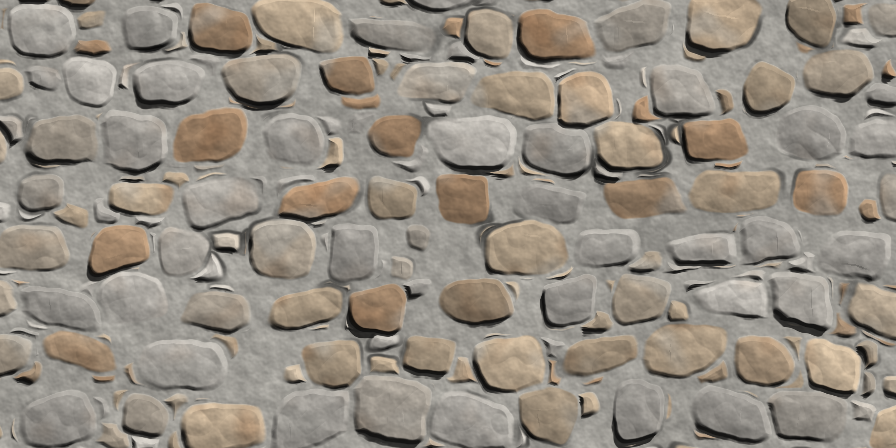
Reproduce this texture procedurally as a WebGL 2 fragment shader.

```glsl
#version 300 es
precision highp float;

uniform vec2 u_resolution;
out vec4 fragColor;

// Lengths are in canvas heights
const vec2 STONE_CELL = vec2(0.188, 0.125);
const vec2 FILLER_CELL = vec2(0.090, 0.062);
const float STONE_FILL = 0.95;
const float FILLER_FILL = 0.55;
const float JOINT = 0.004;
const float ROUGHNESS = 0.0065;
const float ROUGH_FREQ = 15.0;
const vec2 LIGHT_DIR = vec2(0.45, 0.893);
const float LIGHT_SLOPE = 0.75;
const float SHADOW_TONE = 0.30;
const vec3 MORTAR = vec3(0.615, 0.605, 0.580);
const vec3 GREY = vec3(0.645, 0.630, 0.605);
const vec3 TAN = vec3(0.645, 0.580, 0.495);
const vec3 RUST = vec3(0.560, 0.430, 0.320);
const float TAU = 6.28319;

struct Stone { float dist; vec2 id; vec2 local; };

float hash(vec2 p) {
    vec3 q = fract(p.xyx * 0.1031);
    q += dot(q, q.yzx + 33.33);
    return fract((q.x + q.y) * q.z);
}

vec2 hash2(vec2 p) {
    vec3 q = fract(p.xyx * vec3(0.1031, 0.1030, 0.0973));
    q += dot(q, q.yzx + 33.33);
    return fract((q.xx + q.yz) * q.zy);
}

float corner(vec2 cell, vec2 f, vec2 o) {
    return dot(hash2(cell + o) * 2.0 - 1.0, f - o);
}

// Gradient noise, about -0.7 to 0.7
float noise(vec2 p) {
    vec2 i = floor(p), f = p - i;
    vec2 u = f * f * f * (f * (f * 6.0 - 15.0) + 10.0);
    return mix(mix(corner(i, f, vec2(0, 0)), corner(i, f, vec2(1, 0)), u.x),
               mix(corner(i, f, vec2(0, 1)), corner(i, f, vec2(1, 1)), u.x), u.y);
}

float fbm(vec2 p) {
    float sum = 0.0, amp = 1.0;
    for (int i = 0; i < 4; i++) {
        sum += amp * noise(p);
        p = mat2(1.6, 1.2, -1.2, 1.6) * p + 17.3;
        amp *= 0.5;
    }
    return sum;
}

// Rounded octagon with jittered sides
float stoneDistance(vec2 q, vec2 size, vec2 id) {
    float sum = 0.0;
    for (int k = 0; k < 8; k++) {
        float fk = float(k);
        float a = (fk + 0.7 * (hash(id + fk * 7.3) - 0.5)) * TAU / 8.0;
        float reach = mix(0.82, 1.02, hash(id.yx + fk * 3.7)) * (k % 2 == 1 ? 1.22 : 1.0);
        float e = max(dot(q / size, vec2(cos(a), sin(a))) / reach, 0.0);
        e *= e; e *= e; e *= e;
        sum += e;
    }
    return (pow(sum + 1e-6, 0.125) - 1.0) * min(size.x, size.y);
}

// Nearest stone in a coursed layer, with a joint where two would overlap
Stone layer(vec2 p, vec2 cell, float fill, float seed) {
    Stone best = Stone(1.0, vec2(0.0), vec2(0.0));
    float second = 1.0;
    for (int j = -1; j <= 1; j++) {
        float row = floor(p.y / cell.y) + float(j);
        float shift = hash(vec2(row, seed));
        float col = floor(p.x / cell.x - shift);
        for (int i = -1; i <= 1; i++) {
            vec2 id = vec2(col + float(i), row) + seed;
            vec2 jitter = (hash2(id) - 0.5) * vec2(0.34, 0.24);
            vec2 q = p - cell * (vec2(col + float(i) + shift, row) + 0.5 + jitter);
            vec2 size = cell * mix(vec2(0.30, 0.32), vec2(0.56, 0.53), hash2(id + 19.0));
            q.y += q.x * (hash(id + 41.0) - 0.5) * 0.35;
            if (hash(id + 5.0) > fill || any(greaterThan(abs(q), size * 1.6))) continue;
            float d = stoneDistance(q, size, id);
            second = min(second, max(d, best.dist));
            if (d < best.dist) best = Stone(d, id, q);
        }
    }
    best.dist = max(best.dist, 0.5 * (best.dist - second) + JOINT);
    return best;
}

// Surface height; also reports the stone below
float relief(vec2 p, out Stone s) {
    vec2 w = p + 0.014 * vec2(noise(p * 9.0), noise(p * 9.0 + 37.0));
    w += 0.005 * vec2(noise(p * 34.0), noise(p * 34.0 + 71.0));
    w.y += 0.06 * noise(p * vec2(1.4, 2.0) + 5.0);
    s = layer(w, STONE_CELL, STONE_FILL, 50.0);
    Stone filler = layer(w, FILLER_CELL, FILLER_FILL, 130.0);
    filler.dist = max(filler.dist, 0.008 - s.dist);
    if (filler.dist < s.dist) s = filler;

    float rise = smoothstep(-0.002, 0.009, -s.dist);
    float dome = 0.008 * smoothstep(0.0, 0.045, -s.dist);
    float tilt = 0.25 * dot(s.local, hash2(s.id + 71.0) - 0.5);
    float facets = 0.010 * abs(noise(p * 15.0 + s.id * 7.0));
    float stone = mix(0.003, 0.018, hash(s.id + 3.0)) + dome + tilt + facets;
    float mortar = 0.014 * noise(p * 6.0);
    return mix(mortar, stone, rise) + ROUGHNESS * fbm(p * ROUGH_FREQ) * mix(1.0, 0.8, rise);
}

vec3 surfaceColour(vec2 p, Stone s) {
    float kind = hash(s.id + 11.0);
    vec3 stone = mix(GREY, TAN, smoothstep(0.25, 0.6, kind));
    stone = mix(stone, RUST, 0.65 * smoothstep(0.75, 0.97, kind));
    stone = mix(stone, RUST, 0.6 * kind * smoothstep(0.05, 0.5, noise(p * 12.0 + s.id)));
    stone *= mix(0.86, 1.10, hash(s.id + 23.0));
    stone = mix(stone, MORTAR, 0.55 * smoothstep(0.1, 0.4, noise(p * 9.0 + 61.0)));
    vec3 col = mix(MORTAR, stone, smoothstep(-0.002, 0.004, -s.dist));
    return col * (1.0 + 0.12 * fbm(p * 38.0 + 9.0) + 0.08 * noise(p * 3.0));
}

void main() {
    vec2 p = gl_FragCoord.xy / u_resolution.y;
    Stone s, other;
    float h = relief(p, s);

    // March toward the light: first step shades, all steps cast shadow
    float slope = 0.0, blocked = 0.0;
    for (int i = 1; i <= 4; i++) {
        float t = 0.0034 * float(i) + 0.0006 * float(i * i);
        float ahead = relief(p + LIGHT_DIR * t, other);
        if (i == 1) slope = (h - ahead) / t;
        blocked = max(blocked, ahead - h - t * LIGHT_SLOPE);
    }
    float light = clamp(1.0 + 0.42 * slope, 0.45, 1.2);
    float shadow = smoothstep(0.0, 0.007, blocked);

    // Broken dark crevices along the stone edges
    float crevice = smoothstep(0.007, 0.001, abs(s.dist - 0.002));
    crevice *= smoothstep(0.05, 0.4, noise(p * 7.0 + 23.0));

    vec3 col = surfaceColour(p, s) * light;
    col *= mix(1.0, SHADOW_TONE, shadow) * (1.0 - 0.5 * crevice);
    fragColor = vec4(clamp(col, 0.0, 1.0), 1.0);
}
```
